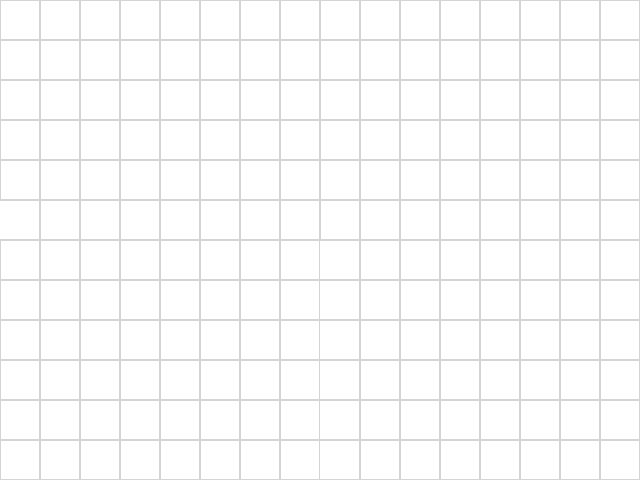
A WebGL 2 fragment shader for this pattern:

```glsl
#version 300 es
precision highp float;
// Square ruled paper: 16 by 12 cells of thin grey lines on white.
// Lines are box-filtered bands around whole cell coordinates;
// one rule is thinner in its lower half and one edge segment is missing.

uniform vec2 u_resolution;
out vec4 outColor;

// Share of a pixel, centred at offset and of the given size, inside a band.
float bandCoverage(float offset, float pixel, float low, float high) {
    float overlap = min(offset + 0.5 * pixel, high) - max(offset - 0.5 * pixel, low);
    return clamp(overlap / pixel, 0.0, 1.0);
}

void main() {
    vec2 cells = vec2(16.0, 12.0);
    vec2 grid = gl_FragCoord.xy / u_resolution * cells;
    vec2 pixel = cells / u_resolution;

    // Nearest rule on each axis and the signed offset from it
    vec2 rule = floor(grid + 0.5);
    vec2 offset = grid - rule;
    float halfWidth = 1.0 / 48.0;

    // The central upright keeps only its left half below mid-height
    bool thinRule = rule.x == 8.0 && grid.y < 6.0;
    float rightSide = thinRule ? 0.0 : halfWidth;
    float upright = bandCoverage(offset.x, pixel.x, -halfWidth, rightSide);

    // The left border skips one cell
    if (rule.x == 0.0 && floor(grid.y) == 6.0) upright = 0.0;

    float level = bandCoverage(offset.y, pixel.y, -halfWidth, halfWidth);

    vec3 paper = vec3(1.0);
    vec3 lineGrey = vec3(0.8);
    outColor = vec4(mix(paper, lineGrey, max(upright, level)), 1.0);
}
```
